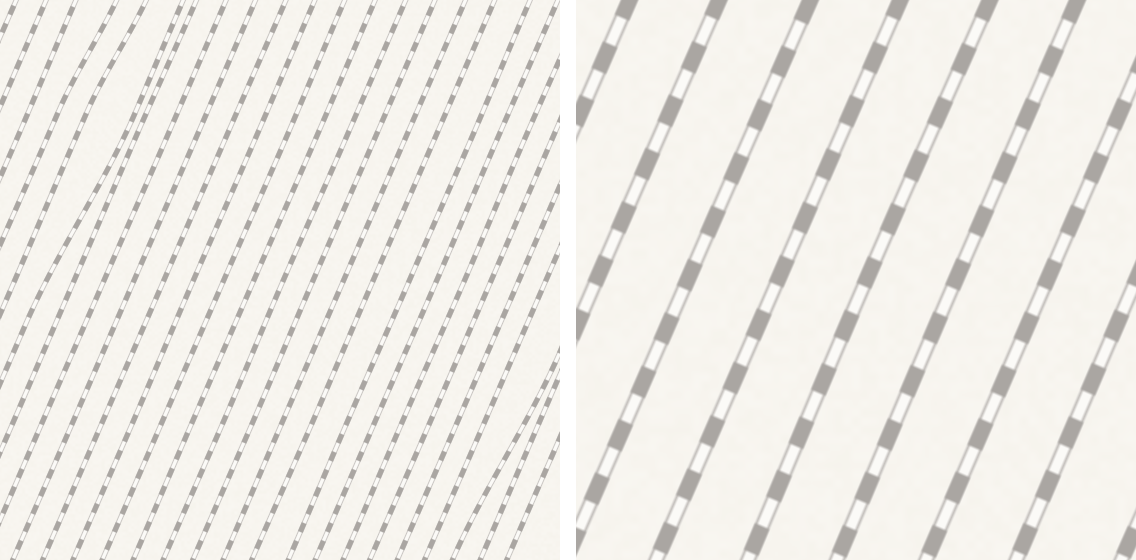
Left, the full canvas; right, a detail of the centre.
Write a Shadertoy shader that draws this pattern.

```glsl
// Slanted, slightly wandering grey dashed cords on a warm ivory ground.

const int   CORDS     = 26;       // cords from upper left to lower right
const float LEAN      = 0.433;    // sideways run per unit of height
const float PITCH     = 0.0534;   // horizontal distance between cords
const float FIRST     = -0.4036;  // foot of the first cord
const float DASH_STEP = 0.03177;  // height of one dash and gap
const float DASH_TOP  = 0.9805;   // height of the uppermost dash centre
const float HALF_CORD = 0.0046;
const float SOFTNESS  = 0.0021;

const vec3 IVORY = vec3(0.970, 0.960, 0.937);
const vec3 WHITE = vec3(0.985, 0.980, 0.970);
const vec3 EDGE  = vec3(0.770, 0.755, 0.740);
const vec3 DASH  = vec3(0.665, 0.650, 0.635);

float hash(vec2 p) {
    return fract(sin(dot(p, vec2(127.1, 311.7))) * 43758.5453);
}

float valueNoise(vec2 p) {
    vec2 i = floor(p), f = fract(p);
    f = f * f * (3.0 - 2.0 * f);
    return mix(mix(hash(i), hash(i + vec2(1, 0)), f.x),
               mix(hash(i + vec2(0, 1)), hash(i + vec2(1, 1)), f.x), f.y);
}

// Soft band: 1 inside halfWidth, 0 outside
float band(float d, float halfWidth, float soft) {
    return 1.0 - smoothstep(-0.5 * soft, 0.5 * soft, abs(d) - halfWidth);
}

// Foot of a cord; the right-hand group is shifted and packed closer
float cordFoot(float k) {
    float group = step(16.5, k);
    return FIRST + PITCH * k + group * (0.0104 - 0.00456 * (k - 17.0));
}

// Sideways bends: one cord in 18 closes on its neighbour, two kink near the top
float cordBend(float k, float y) {
    float closing = 1.0 - step(0.5, abs(mod(k, 18.0) - 5.0));
    float start = 0.42 * (23.0 - k) / 18.0;
    float kinked = 1.0 - step(0.6, abs(k - 3.5));
    return 0.031 * closing * smoothstep(start, start + 0.38, y)
         + 0.019 * kinked * smoothstep(0.80, 1.02, y);
}

// Small irregularity of a cord along its length
float cordWander(float k, float y) {
    return 0.0030 * (valueNoise(vec2(k * 7.3, y * 4.0 + k)) - 0.5);
}

// Paints one cord: white core, thin grey edges, dark dashes
vec3 paintCord(vec3 base, vec2 p, float k, float soft) {
    float dx = p.x - cordFoot(k) - LEAN * p.y - cordBend(k, p.y) - cordWander(k, p.y);
    float squeeze = 1.0 / (1.0 + LEAN * LEAN);
    float across = dx * sqrt(squeeze);
    float along = p.y + dx * LEAN * squeeze - DASH_TOP;
    along += 0.003 * (hash(vec2(k, 3.0)) - 0.5);

    float cell = (fract(along / DASH_STEP + 0.5) - 0.5) * DASH_STEP;
    float dash = band(cell, 0.25 * DASH_STEP, soft);
    float body = band(across, HALF_CORD, soft);
    float edge = band(abs(across) - 0.0038, 0.0008, soft);

    vec3 color = mix(base, WHITE, body);
    color = mix(color, EDGE, edge);
    return mix(color, DASH, dash * body);
}

void mainImage(out vec4 fragColor, in vec2 fragCoord) {
    vec2 p = fragCoord / iResolution.xy;
    float soft = max(SOFTNESS, 1.5 / iResolution.y);

    // Ground with a faint mottle
    float mottle = valueNoise(p * 190.0) - 0.5;
    vec3 color = IVORY + mottle * vec3(0.010, 0.011, 0.016);

    // Cords
    for (int i = 0; i < CORDS; i++) {
        color = paintCord(color, p, float(i), soft);
    }
    fragColor = vec4(color, 1.0);
}
```
